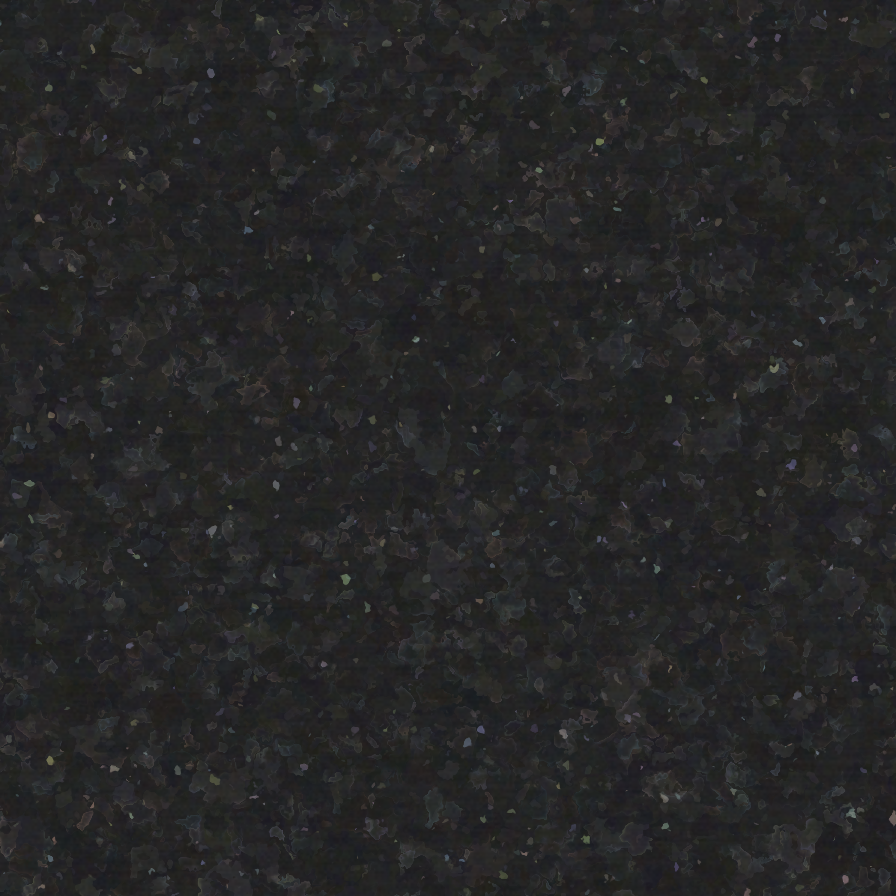
Reproduce this texture procedurally as a Shadertoy shader.

```glsl
// Dark polished granite: faint ragged flakes with pale broken rims on near-black
// stone, scattered tinted glints and thin horizontal polishing streaks.
// Flakes are noise-warped ellipses, one per grid cell, stacked from large to small.

const vec3  STONE         = vec3(0.139, 0.139, 0.140);
const vec3  WARM_AXIS     = vec3(0.5, 0.25, -0.7);   // warm versus blue
const vec3  VIOLET_AXIS   = vec3(0.6, -0.7, 0.5);    // violet versus green
const float TINT          = 0.017;
const float FLAKE_DARK    = -0.018;
const float FLAKE_RANGE   = 0.068;
const float FLAKE_OPACITY = 0.75;
const float RIM_LIGHT     = 0.085;
const float RIM_WIDTH     = 0.0024;
const float WARP_COARSE   = 0.016;
const float WARP_FINE     = 0.0085;
const float WARP_RAGGED   = 0.0045;
const float STREAK_AMOUNT = 0.022;
const float GRAIN_AMOUNT  = 0.022;
const float GRAIN_TINT    = 0.016;
const float GLINT_CELLS   = 74.0;
const float GLINT_DENSITY = 0.33;

vec3 hash3(vec3 p) {
    p = fract(p * vec3(0.1031, 0.1030, 0.0973));
    p += dot(p, p.yxz + 33.33);
    return fract((p.xxy + p.yxx) * p.zyx);
}

vec3 noise3(vec2 p, float seed) {
    vec2 i = floor(p), f = fract(p);
    f = f * f * (3.0 - 2.0 * f);
    vec3 a = hash3(vec3(i, seed));
    vec3 b = hash3(vec3(i + vec2(1, 0), seed));
    vec3 c = hash3(vec3(i + vec2(0, 1), seed));
    vec3 d = hash3(vec3(i + vec2(1, 1), seed));
    return mix(mix(a, b, f.x), mix(c, d, f.x), f.y);
}

vec2 warp(vec2 p, float seed) {
    return noise3(p, seed).xy - 0.5;
}

vec3 mineralTint(vec2 h) {
    return WARM_AXIS * (h.x * 2.0 - 1.0) + VIOLET_AXIS * (h.y - 0.5);
}

// Signed distance to an ellipse turned by a random angle
float ellipse(vec2 p, float radius, float angle, float stretch) {
    float c = cos(angle), s = sin(angle);
    p = mat2(c, s, -s, c) * p;
    return length(p * vec2(1.0 / stretch, stretch)) - radius;
}

// One sheet of overlapping flakes
vec3 addFlakes(vec3 color, vec2 p, float cells, float seed, float density, float rimMask, float pixel) {
    vec2 q = p * cells, home = floor(q);
    for (int y = -1; y <= 1; y++)
    for (int x = -1; x <= 1; x++) {
        vec2 cell = home + vec2(x, y);
        vec3 place = hash3(vec3(cell, seed));
        vec3 look  = hash3(vec3(cell, seed + 11.0));
        vec3 kind  = hash3(vec3(cell, seed + 23.0));
        if (kind.x > density) continue;
        float radius = mix(0.22, 0.62, place.z);
        float d = ellipse(q - cell - place.xy, radius, look.x * 6.283, mix(1.0, 1.35, look.y)) / cells;
        float inside = smoothstep(pixel, -pixel, d);
        float light = FLAKE_DARK + FLAKE_RANGE * pow(look.z, 2.4);
        vec3 tone = STONE + light + TINT * mineralTint(kind.yz);
        color = mix(color, tone, inside * FLAKE_OPACITY);
        float rim = inside * exp(-abs(d) / RIM_WIDTH);
        color += RIM_LIGHT * rim * rimMask * look.z * (1.0 + 0.5 * mineralTint(kind.zy));
    }
    return color;
}

// Small bright chips, most of them dim
vec3 addGlints(vec3 color, vec2 p, float pixel) {
    vec2 q = p * GLINT_CELLS, home = floor(q);
    for (int y = -1; y <= 1; y++)
    for (int x = -1; x <= 1; x++) {
        vec2 cell = home + vec2(x, y);
        vec3 place = hash3(vec3(cell, 71.0));
        vec3 look  = hash3(vec3(cell, 83.0));
        vec3 kind  = hash3(vec3(cell, 97.0));
        if (kind.x > GLINT_DENSITY) continue;
        float radius = mix(0.09, 0.36, place.z * place.z);
        float d = ellipse(q - cell - place.xy, radius, look.x * 6.283, mix(1.0, 1.25, look.y)) / GLINT_CELLS;
        float light = 0.025 + 0.22 * pow(look.z, 4.0);
        color += smoothstep(pixel, -pixel, d) * light * (1.0 + 0.45 * mineralTint(kind.yz));
    }
    return color;
}

void mainImage(out vec4 fragColor, in vec2 fragCoord) {
    vec2 uv = fragCoord / iResolution.y;
    float pixel = 0.8 / iResolution.y;

    // Ragged outlines
    vec2 fine = WARP_FINE * warp(uv * 140.0, 5.0) + WARP_RAGGED * warp(uv * 330.0, 9.0);
    vec2 warped = uv + WARP_COARSE * warp(uv * 55.0, 3.0) + fine;
    float rimMask = 1.4 * smoothstep(0.35, 0.8, noise3(uv * 60.0, 31.0).x);

    // Flakes from large to small, then glints
    vec3 color = STONE;
    color = addFlakes(color, warped, 19.0, 101.0, 0.90, rimMask, pixel);
    color = addFlakes(color, warped, 34.0, 151.0, 0.80, rimMask, pixel);
    color = addFlakes(color, warped, 62.0, 211.0, 0.55, rimMask, pixel);
    color = addGlints(color, uv + fine * 0.7, pixel);

    // Polishing streaks and fine tinted grain
    float streak = mix(noise3(uv * vec2(9.0, 240.0), 41.0).x, noise3(uv * vec2(22.0, 420.0), 43.0).x, 0.45);
    vec3 grain = noise3(uv * 300.0, 47.0);
    color += STREAK_AMOUNT * (streak - 0.5) + GRAIN_AMOUNT * (grain.x - 0.5);
    color += GRAIN_TINT * mineralTint(noise3(uv * 130.0, 53.0).yz);
    fragColor = vec4(color, 1.0);
}
```
